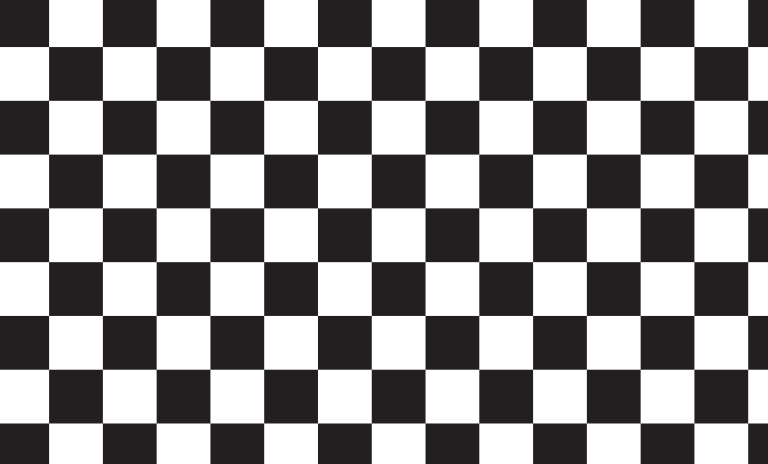
A Shadertoy shader for this pattern:

```glsl
// Flat two-tone checkerboard, cropped off-centre on every side.

// Lengths are fractions of the canvas height.
const float CELL_SIZE = 0.1159;
const vec2 FIRST_CORNER = vec2(0.1058, 0.0873);
const float EDGE_PIXELS = 1.0;
const vec3 DARK = vec3(0.137, 0.122, 0.125);
const vec3 LIGHT = vec3(1.0);

// Signed distance to the nearest cell edge, alternating sign per cell.
vec2 edgeDistance(vec2 grid) {
    return abs(mod(grid - 0.5, 2.0) - 1.0) - 0.5;
}

// Smoothed checker: 1 in even cells, 0 in odd cells.
float checker(vec2 grid, float edgeWidth) {
    vec2 wave = clamp(2.0 * edgeDistance(grid) / edgeWidth, -1.0, 1.0);
    return 0.5 + 0.5 * wave.x * wave.y;
}

void mainImage(out vec4 fragColor, in vec2 fragCoord) {
    vec2 position = fragCoord / iResolution.y;
    vec2 grid = (position - FIRST_CORNER) / CELL_SIZE;
    float edgeWidth = EDGE_PIXELS / (iResolution.y * CELL_SIZE);

    fragColor = vec4(mix(LIGHT, DARK, checker(grid, edgeWidth)), 1.0);
}
```
